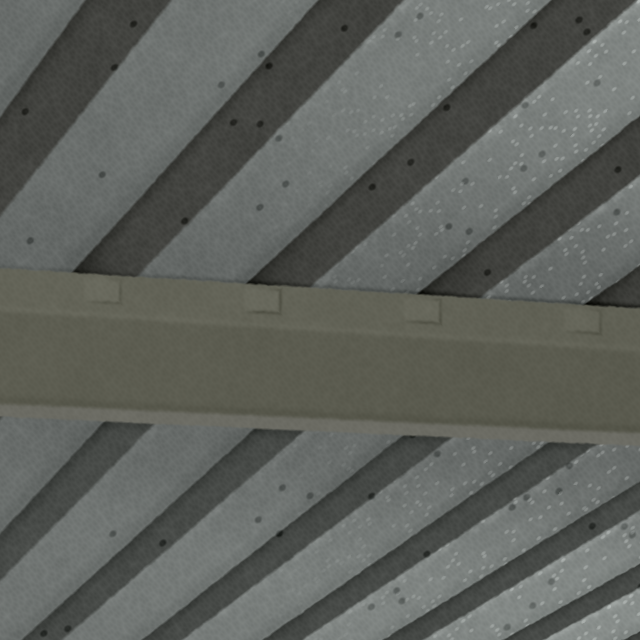
Reproduce this texture procedurally as a WebGL 2 fragment shader.

```glsl
#version 300 es
precision highp float;
uniform vec2 u_resolution;
out vec4 fragColor;

vec2 hash2(vec2 p) {
    vec3 q = fract(p.xyx * vec3(0.1031, 0.1030, 0.0973));
    q += dot(q, q.yzx + 33.33);
    return fract((q.xx + q.yz) * q.zy);
}

// Cellular noise: distance to the nearest point, and that point's random id
vec2 cellular(vec2 p) {
    vec2 cell = floor(p), nearest = vec2(9.0, 0.0);
    for (int j = -1; j <= 1; j++)
    for (int i = -1; i <= 1; i++) {
        vec2 c = cell + vec2(i, j), h = hash2(c);
        float d = length(c + 0.15 + 0.7 * h - p);
        if (d < nearest.x) nearest = vec2(d, hash2(c + 71.0).x);
    }
    return nearest;
}

float mottle(vec2 p) {
    float sum = 0.0, amp = 0.5;
    for (int i = 0; i < 4; i++) {
        p = mat2(0.8, 0.6, -0.6, 0.8) * p * 1.7 + 1.3;
        sum += amp * sin(p.x + 1.6 * sin(p.y)) * sin(p.y + 0.7 * p.x);
        amp *= 0.65;
    }
    return sum;
}

// Grooves fanning from a vanishing point: signed distances to left and right edges
vec2 grooveEdges(vec2 p, vec2 vanish, float start, float period, float width) {
    float slope = (p.x - vanish.x) / (p.y - vanish.y);
    float t = mod(slope - start - 0.5 * width + 0.5 * period, period) - 0.5 * period;
    return (t + vec2(0.5, -0.5) * width) * (p.y - vanish.y) * 0.68;
}

float band(float d, float w) { return exp(-d * d / (w * w)); }

void main() {
    vec2 p = gl_FragCoord.xy / u_resolution;
    float soft = max(0.0025, 1.0 / u_resolution.y);
    float rough = mottle(p * 55.0);
    vec2 wobble = p + 0.0012 * vec2(rough, mottle(p * 70.0 + 5.0));

    // Heights measured from the beam's upper and lower edges
    float above = wobble.y - mix(0.581, 0.518, p.x);
    float below = mix(0.349, 0.303, p.x) - wobble.y;
    bool upper = p.y > 0.45;

    // Ribs and the shadowed grooves between them
    vec2 edge = upper ? grooveEdges(wobble, vec2(-1.406, -1.109), 0.730, 0.1725, 0.063)
                      : grooveEdges(wobble, vec2(-1.159, -1.083), 0.928, 0.1735, 0.057);
    float groove = smoothstep(-soft, soft, edge.x) * (1.0 - smoothstep(-soft, soft * 1.6, edge.y));
    float light = upper ? 0.40 + 0.09 * p.x * smoothstep(0.0, 0.35, above) + 0.02 * smoothstep(0.0, 0.2, above)
                        : 0.41 + 0.11 * p.x * smoothstep(0.0, 0.28, below) + 0.03 * smoothstep(0.0, 0.2, below);
    vec3 rib = light * vec3(0.98, 1.02, 1.0);
    rib += 0.08 * p.x * band(edge.y - 0.006, 0.008) * (0.6 + 0.6 * rough);
    rib -= 0.035 * band(edge.x + 0.008, 0.012);
    vec3 shade = upper ? vec3(0.262, 0.265, 0.25) : vec3(0.28, 0.292, 0.28);
    shade -= 0.06 * band(edge.x, 0.012);
    if (upper) shade -= 0.09 * exp(-max(above, 0.0) / 0.035) * (1.0 - smoothstep(0.0, 0.075, edge.x));
    else shade -= 0.05 * band(below, 0.012);
    vec3 color = mix(rib, shade, groove);

    // Contact shadow above the beam
    if (upper) color -= 0.11 * band(above - 0.002, 0.004) * (0.35 + 0.65 * p.x);

    // Beam face with a paler upper strip and lower lip
    vec3 beam = vec3(0.365, 0.367, 0.32) - 0.012 * p.x;
    beam += 0.025 * smoothstep(-0.072, -0.060, above);
    beam += 0.018 * band(above + 0.064, 0.005);
    float lip = smoothstep(-0.024, -0.016, below);
    beam = mix(beam, vec3(0.425, 0.425, 0.393), lip);
    beam -= 0.025 * band(below + 0.026, 0.007);

    // Repeated joint blocks under the upper edge
    vec2 q = vec2(mod(p.x - 0.035, 0.25) - 0.125, above + 0.025);
    float jointId = hash2(vec2(floor((p.x - 0.035) / 0.25), 3.0)).x;
    vec2 side = abs(q) - vec2(0.028, 0.018);
    float block = max(side.x, side.y);
    beam += 0.02 * (1.0 - smoothstep(-0.004, 0.004, block));
    float rim = band(block, 0.003) * smoothstep(-0.02, 0.02, q.x - q.y);
    beam -= (0.05 + 0.06 * jointId) * rim * (0.7 + 0.4 * rough);

    float beamMask = smoothstep(-soft, soft, -above) * smoothstep(-soft, soft, -below);
    color = mix(color, beam, beamMask);

    // Concrete grain, stretched along the ribs
    vec2 along = mat2(0.77, -0.64, 0.64, 0.77) * p;
    float grain = cellular(along * vec2(150.0, 95.0)).x - 0.45;
    float texture1 = 0.045 * grain + 0.014 * rough + 0.012 * mottle(p * 14.0);
    color += texture1 * mix(1.0, 0.55, beamMask);

    // Pale chips on the lit side and sparse dark pits
    vec2 chip = cellular(along * vec2(65.0, 110.0) + 9.0);
    float lit = (1.0 - groove) * (1.0 - beamMask) * smoothstep(0.3, 0.9, p.x);
    color += 0.11 * lit * step(0.75, chip.y) * (1.0 - smoothstep(0.1, 0.4, chip.x));
    vec2 pit = cellular(along * vec2(26.0, 32.0) + 4.0);
    float pitMask = step(0.91, pit.y) * (1.0 - smoothstep(0.08, 0.22, pit.x));
    color -= 0.13 * pitMask * (1.0 - beamMask);

    fragColor = vec4(clamp(color, 0.0, 1.0), 1.0);
}
```
